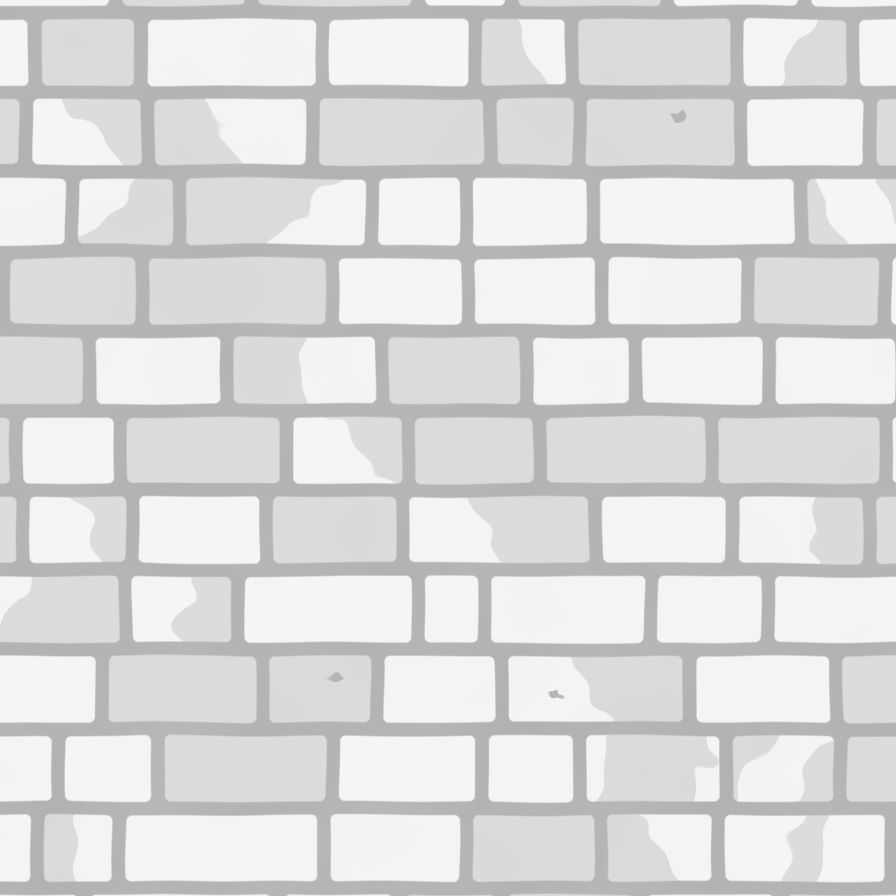
Write a WebGL 2 fragment shader that draws this pattern.

```glsl
#version 300 es
precision highp float;
// Pale brick wall: uneven running courses, grey mortar, and grey patches on some bricks.

#define COURSES 11.26       // courses up the canvas
#define COLUMNS 6.3         // mean bricks along a course
#define JOINT_JITTER 0.56   // shift of each upright joint, in mean bricks
#define MORTAR 0.0150       // mortar width
#define CORNER 0.0065       // corner radius
#define WOBBLE 0.0030       // unevenness of brick edges
#define GREY_SHARE 0.27     // share of bricks wholly grey
#define PATCH_SHARE 0.26    // share of bricks partly grey
#define CHIP_SHARE 0.03     // share of bricks with a small chip

uniform vec2 u_resolution;
out vec4 fragColor;

const vec3 WHITE_BRICK = vec3(0.957);
const vec3 GREY_BRICK = vec3(0.860);
const vec3 MORTAR_GREY = vec3(0.708);
const float COURSE_OFFSET = 0.009;

float hash(vec2 cell, float salt) {
    vec3 h = fract(vec3(cell.xyx + salt * 17.3) * vec3(0.1031, 0.1030, 0.0973));
    h += dot(h, h.yzx + 33.33);
    return fract((h.x + h.y) * h.z);
}

float gradientDot(vec2 cell, vec2 offset) {
    float angle = 6.28318 * hash(cell, 9.0);
    return dot(vec2(cos(angle), sin(angle)), offset);
}

// Gradient noise, roughly -0.7 to 0.7.
float noise(vec2 p) {
    vec2 i = floor(p), f = p - i;
    vec2 s = f * f * f * (f * (f * 6.0 - 15.0) + 10.0);
    vec2 e = vec2(1.0, 0.0);
    float low = mix(gradientDot(i, f), gradientDot(i + e, f - e), s.x);
    float high = mix(gradientDot(i + e.yx, f - e.yx), gradientDot(i + 1.0, f - 1.0), s.x);
    return mix(low, high, s.y);
}

// Position of an upright joint along its course, in mean bricks.
float joint(float index, float course) {
    float shift = hash(vec2(course, 3.0), 1.0);
    return index + shift + JOINT_JITTER * (hash(vec2(index, course), 2.0) - 0.5);
}

float roundedBox(vec2 p, vec2 halfSize, float radius) {
    vec2 d = abs(p) - halfSize + radius;
    return length(max(d, 0.0)) + min(max(d.x, d.y), 0.0) - radius;
}

float cover(float d, float soft) {
    return 1.0 - smoothstep(-soft, soft, d);
}

// Signed distance to the grey part of a partly grey brick.
float patchEdge(vec2 q, vec2 halfSize, vec2 id) {
    float side = hash(id, 4.0) < 0.5 ? -1.0 : 1.0;
    float slant = 1.8 * (hash(id, 5.0) - 0.5);
    float across = q.x + slant * q.y;
    if (hash(id, 6.0) > 0.7) across = abs(across) - 0.5 * halfSize.x;
    float curl = 0.035 * noise(q * 24.0 + id * 7.3);
    float place = 0.7 * halfSize.x * (hash(id, 7.0) - 0.5);
    return (side * across + curl - place) / sqrt(1.0 + slant * slant);
}

void main() {
    float scale = min(u_resolution.x, u_resolution.y);
    vec2 uv = gl_FragCoord.xy / scale;
    float soft = max(0.8 / scale, 0.0012);

    // Slightly uneven edges.
    vec2 p = uv + WOBBLE * vec2(noise(uv * 13.0), noise(uv * 9.0 + 31.0));

    // Find the brick that holds this point.
    vec2 grid = vec2(p.x * COLUMNS, (p.y - COURSE_OFFSET) * COURSES);
    float course = floor(grid.y);
    float index = floor(grid.x - hash(vec2(course, 3.0), 1.0));
    if (grid.x < joint(index, course)) index -= 1.0;
    else if (grid.x >= joint(index + 1.0, course)) index += 1.0;
    vec2 id = vec2(index, course);

    // Brick outline in canvas units.
    float left = joint(index, course) / COLUMNS;
    float right = joint(index + 1.0, course) / COLUMNS;
    vec2 centre = vec2(0.5 * (left + right), (course + 0.5) / COURSES + COURSE_OFFSET);
    vec2 halfSize = 0.5 * (vec2(right - left, 1.0 / COURSES) - MORTAR);
    vec2 q = p - centre;
    float outline = roundedBox(q, halfSize, CORNER);

    // Brick face: white, grey or part of each.
    float kind = hash(id, 8.0);
    float grey = kind < GREY_SHARE ? 1.0 : 0.0;
    if (kind >= GREY_SHARE && kind < GREY_SHARE + PATCH_SHARE)
        grey = cover(patchEdge(q, halfSize, id), soft);
    vec3 face = mix(WHITE_BRICK, GREY_BRICK, grey);
    face += 0.006 * (hash(id, 10.0) - 0.5) + 0.006 * noise(uv * 11.0 + id);

    // Small chip on a few bricks.
    if (hash(id, 11.0) < CHIP_SHARE) {
        vec2 spot = (vec2(hash(id, 12.0), hash(id, 13.0)) - 0.5) * halfSize;
        float chip = length((q - spot) * vec2(0.8, 1.2)) - 0.006 + 0.006 * noise(q * 130.0);
        face = mix(face, MORTAR_GREY, cover(chip, soft));
    }

    vec3 mortar = MORTAR_GREY + 0.022 * noise(uv * 8.0 + 5.0);
    fragColor = vec4(mix(mortar, face, cover(outline, soft)), 1.0);
}
```
